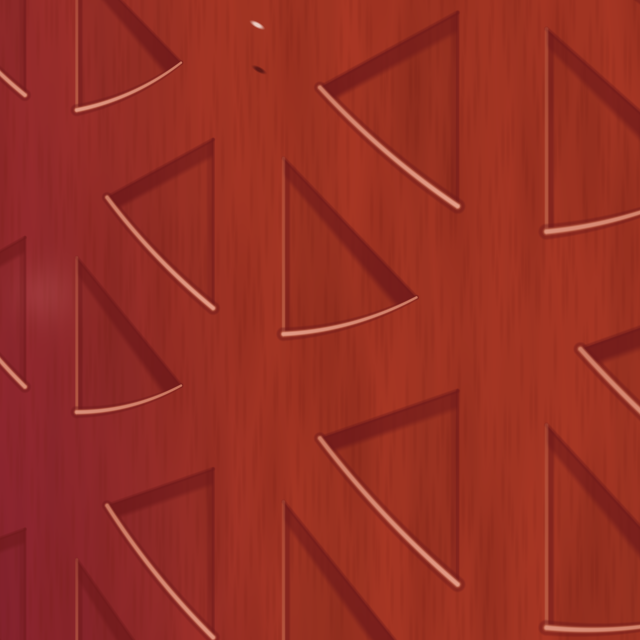
Give the GLSL for this texture, as a WebGL 2 fragment shader.

```glsl
#version 300 es
precision highp float;
// Red varnished wood with columns of recessed triangles, seen at a slant.
uniform vec2 u_resolution;
out vec4 fragColor;

const vec3 WOOD = vec3(0.635, 0.205, 0.135);
const vec3 WINE = vec3(0.530, 0.135, 0.185);
const vec3 GRAIN_DARK = vec3(0.46, 0.115, 0.075);
const vec3 SHADE = vec3(0.43, 0.095, 0.10);
const vec3 RIM = vec3(0.74, 0.38, 0.28);
const vec3 GLOSS = vec3(0.91, 0.64, 0.56);

vec2 hash2(vec2 p) {
  vec2 q = vec2(dot(p, vec2(127.1, 311.7)), dot(p, vec2(269.5, 183.3)));
  return fract(sin(q) * 43758.5);
}

// Distance to the nearest scattered cell point.
float cellular(vec2 p) {
  vec2 cell = floor(p);
  float nearest = 2.0;
  for (int y = -1; y <= 1; y++)
    for (int x = -1; x <= 1; x++) {
      vec2 c = cell + vec2(x, y);
      nearest = min(nearest, length(c + hash2(c) - p));
    }
  return nearest;
}

// Vertical fibres from layered sines, each bent slowly along its length.
float fibres(vec2 p) {
  float sum = 0.0, freq = 23.0, amp = 0.5;
  for (int i = 0; i < 5; i++) {
    float bend = sin(p.y * (3.0 + float(i) * 2.3) + p.x * freq * 0.37 + float(i));
    sum += amp * sin(p.x * freq + 1.3 * bend + float(i) * 2.1);
    freq *= 1.83;
    amp *= 0.75;
  }
  return sum;
}

vec3 wood(vec2 p) {
  float left = 1.0 - smoothstep(-0.05, 0.48, p.x + 0.12 * (p.y - 0.5));
  vec3 c = mix(WOOD, WINE, left * mix(0.95, 0.65, p.y));
  float streak = smoothstep(0.45, 0.05, cellular(p * vec2(95.0, 7.0)));
  float broad = smoothstep(0.55, 0.0, cellular(p * vec2(13.0, 2.2) + 4.0));
  c *= 1.0 + 0.032 * fibres(p);
  c = mix(c, GRAIN_DARK, 0.16 * streak + 0.20 * broad);
  float sheen = exp(-dot(p - vec2(0.07, 0.54), p - vec2(0.07, 0.54)) * 450.0);
  return c + 0.06 * sheen;
}

// Slanted view: spacing of the rows grows to the right.
float rowPitch(float x) { return 0.448 + 0.2 * x; }
vec2 project(float x, float v) { return vec2(x, 0.5 + v * rowPitch(x)); }

// Bowed edge a-b: x = position along it, y = inward depth, z = stroke distance.
vec3 edge(vec2 p, vec2 a, vec2 b, float side, float bow) {
  float len = length(b - a);
  vec2 dir = (b - a) / len;
  float t = dot(p - a, dir) / len;
  float u = clamp(t, 0.0, 1.0);
  float depth = side * dot(p - a, vec2(-dir.y, dir.x)) + bow * 4.0 * u * (1.0 - u);
  return vec3(t, depth, length(vec2(depth, (t - u) * len)));
}

float stroke(float d, float radius, float px) {
  return 1.0 - smoothstep(radius * 0.35, radius + px, abs(d));
}

// One recess: shaded upper edge, faint upright edge, glossy lower edge.
vec3 recess(vec3 c, vec2 p, float x, float top, float side, float width, float px) {
  float size = rowPitch(x);
  float row = round((p.y - 0.5) / size - top + 0.255);
  float v = top + row;
  bool facesRight = side > 0.0;
  vec2 a = project(x, v);
  vec2 b = project(x, v - 0.512);
  vec2 tip = project(x + side * width * size, v - (facesRight ? 0.41 : 0.15));
  vec3 upright = edge(p, a, b, side, 0.0);
  vec3 lower = edge(p, b, tip, side, size * (facesRight ? 0.022 : 0.014));
  vec3 upper = edge(p, tip, a, side, 0.0);
  float inside = smoothstep(-px, px, min(upright.y, min(lower.y, upper.y)));
  float wear = hash2(vec2(row + 9.0, x * 31.0)).x;

  float band = size * (facesRight ? mix(0.072, 0.036, upper.x) : 0.052);
  float shade = inside * (1.0 - smoothstep(band * 0.65, band + px, upper.y));
  c *= 1.0 - 0.035 * inside;
  c = mix(c, SHADE, shade * mix(0.82, 0.5, clamp(upper.x, 0.0, 1.0)));
  c = mix(c, SHADE, 0.45 * stroke(upper.z, size * 0.006, px));

  float down = clamp(upright.x, 0.0, 1.0);
  float rim = stroke(upright.z, size * 0.0045, px);
  float groove = inside * stroke(upright.y - size * 0.011, size * 0.009, px);
  c = mix(c, SHADE, groove * (facesRight ? 0.5 : 0.25));
  c = mix(c, facesRight ? RIM : SHADE, rim * (facesRight ? mix(0.4, 0.85, down) : 0.55));

  float along = clamp(lower.x, 0.0, 1.0);
  float radius = size * mix(0.0105, facesRight ? 0.0035 : 0.008, along);
  float lit = stroke(lower.z, radius, px);
  float core = stroke(lower.z, radius * 0.6, px);
  c = mix(c, SHADE, 0.45 * stroke(lower.z - radius * 1.2, radius * 0.8, px));
  c = mix(c, RIM, 0.9 * lit);
  return mix(c, GLOSS, core * mix(0.95, 0.5, along) * mix(0.75, 1.0, wear));
}

// Short slanted chip in the varnish.
float chip(vec2 p, vec2 at, float px) {
  vec2 q = p - at;
  return stroke(length(vec2(q.x * 0.45, q.y + 0.45 * q.x)), 0.0045, px);
}

void main() {
  vec2 p = gl_FragCoord.xy / u_resolution;
  float px = 1.0 / min(u_resolution.x, u_resolution.y);
  vec3 c = wood(p);
  for (int i = 0; i < 4; i++) {
    float j = float(i), growth = j * (j - 1.0) * 0.044;
    c = recess(c, p, 0.039 + 0.294 * j + growth, 0.283 + 0.265 * j, -1.0, 0.28 + 0.042 * j, px);
    c = recess(c, p, 0.120 + 0.323 * j + growth, 0.207 + 0.264 * j, 1.0, 0.345 + 0.042 * j, px);
  }
  c = mix(c, vec3(0.92, 0.80, 0.76), chip(p, vec2(0.402, 0.961), px));
  c = mix(c, SHADE * 0.7, 0.8 * chip(p, vec2(0.405, 0.891), px));
  fragColor = vec4(c, 1.0);
}
```
